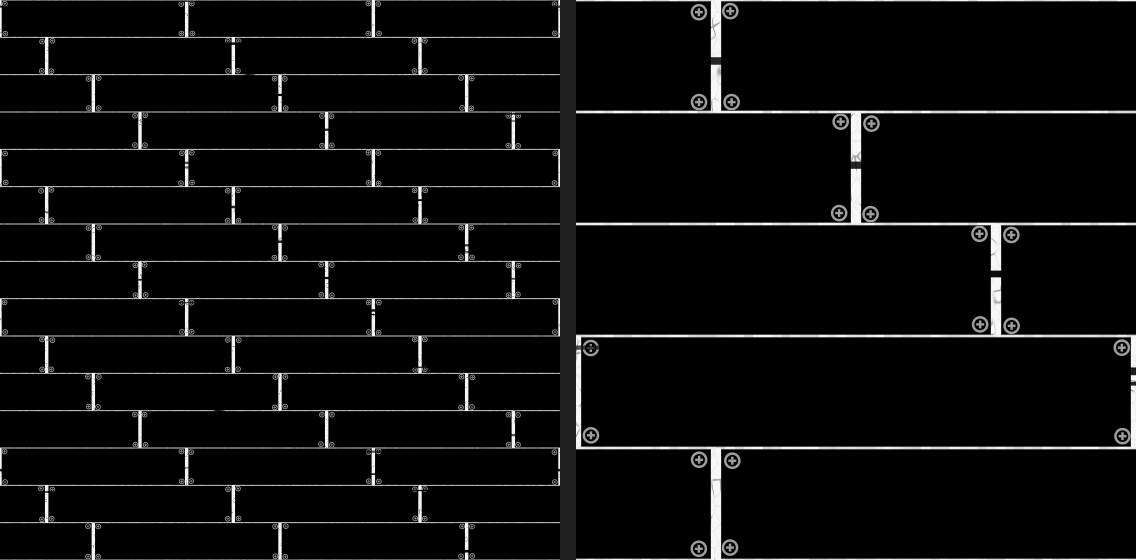
Left, the full canvas; right, a detail of the centre.
Write a Shadertoy shader that draws this texture map.

```glsl
const float ROWS = 15.0;
const float PLANKS = 3.0;
const float PLANK_LENGTH = ROWS / PLANKS;  // measured in row heights
const float STAGGER_STEPS = 4.0;

float hash(vec2 p) {
    vec3 q = fract(p.xyx * vec3(0.1031, 0.1030, 0.0973));
    q += dot(q, q.yzx + 33.33);
    return fract((q.x + q.y) * q.z);
}

vec2 hash2(vec2 p) {
    return vec2(hash(p), hash(p + 47.3));
}

// Gap between the two nearest feature points: zero along cell borders
float cellBorder(vec2 p) {
    vec2 cell = floor(p);
    float nearest = 8.0, second = 8.0;
    for (int j = -1; j <= 1; j++) {
        for (int i = -1; i <= 1; i++) {
            vec2 id = cell + vec2(i, j);
            float d = length(id + hash2(id) - p);
            second = min(second, max(nearest, d));
            nearest = min(nearest, d);
        }
    }
    return second - nearest;
}

// Share of a pixel covered by a strip centred on d = 0
float strip(float d, float halfWidth, float px) {
    float high = min(d + 0.5 * px, halfWidth);
    float low = max(d - 0.5 * px, -halfWidth);
    return clamp((high - low) / px, 0.0, 1.0);
}

// Ring with a plus-shaped slot
float screw(vec2 p, float radius, float stroke, float px) {
    float ring = strip(length(p) - radius, stroke, px);
    vec2 a = abs(p);
    float arm = radius * 0.56;
    float slot = max(strip(a.x, stroke, px) * strip(a.y, arm, px),
                     strip(a.y, stroke, px) * strip(a.x, arm, px));
    return max(ring, slot);
}

// Dark scratches running across a joint and its screws
float scratches(float y, vec2 id, float px) {
    float keep = 1.0;
    for (int i = 0; i < 2; i++) {
        vec2 seed = id + vec2(17.0, 31.0) * float(i + 1);
        float present = step(hash(seed), 0.3);
        float center = hash(seed + 5.1) - 0.5;
        float halfWidth = mix(0.012, 0.036, hash(seed + 9.7));
        float depth = mix(0.6, 1.0, hash(seed + 13.9));
        keep *= 1.0 - present * depth * strip(y - center, halfWidth, px);
    }
    return keep;
}

// Brightness along a seam, with rare long faded stretches
float seamWear(float x, float seam) {
    float phase = hash(vec2(seam, 3.7)) * 6.28;
    float wave = sin(x * 0.9 + phase) + 0.6 * sin(x * 2.3 + phase * 3.0)
               + 0.3 * sin(x * 7.1 - phase);
    float fade = 0.75 * smoothstep(1.5, 1.9, wave) * step(0.7, hash(vec2(seam, 8.2)));
    float grain = 0.15 * hash(vec2(floor(x * 12.0), seam));
    return 0.97 - fade - grain;
}

void mainImage(out vec4 fragColor, in vec2 fragCoord) {
    vec2 uv = fragCoord / iResolution.xy;
    float px = ROWS / iResolution.y;
    vec2 p = vec2(uv.x, 1.0 - uv.y) * ROWS;

    // Staggered rows, with local coordinates centred on the nearest joint
    float row = floor(p.y);
    float shift = mod(row, STAGGER_STEPS) * PLANK_LENGTH / STAGGER_STEPS;
    float along = (p.x - shift) / PLANK_LENGTH + 0.5;
    vec2 id = vec2(mod(floor(along), PLANKS), row);
    vec2 local = vec2((fract(along) - 0.5) * PLANK_LENGTH, fract(p.y) - 0.5);

    // Joint with pale veins
    float veins = 1.0 - smoothstep(0.0, 0.22, cellBorder(p * vec2(13.0, 8.0)));
    float patches = smoothstep(0.3, 1.3, sin(p.x * 31.0 + p.y * 9.0) + sin(p.y * 17.0 - p.x * 6.0));
    float jointTone = 0.97 - 0.3 * veins * patches - 0.04 * veins;
    float joint = strip(local.x, 0.046, px) * jointTone;

    // One screw in each corner beside the joint
    vec2 corner = vec2(local.x < 0.0 ? -1.0 : 1.0, local.y < 0.0 ? -1.0 : 1.0);
    vec2 jitter = (hash2(id * 7.0 + corner * 2.3 + 20.0) - 0.5) * vec2(0.035, 0.03);
    vec2 center = corner * vec2(0.138, 0.4) + jitter;
    float screws = 0.62 * screw(local - center, 0.063, 0.011, px);

    // Thin seams between rows
    float seamIndex = floor(p.y + 0.5);
    float seam = strip(p.y - seamIndex, 0.012, px) * seamWear(p.x, seamIndex);

    float fittings = max(joint, screws) * scratches(local.y, id, px);
    fragColor = vec4(vec3(max(fittings, seam)), 1.0);
}
```
